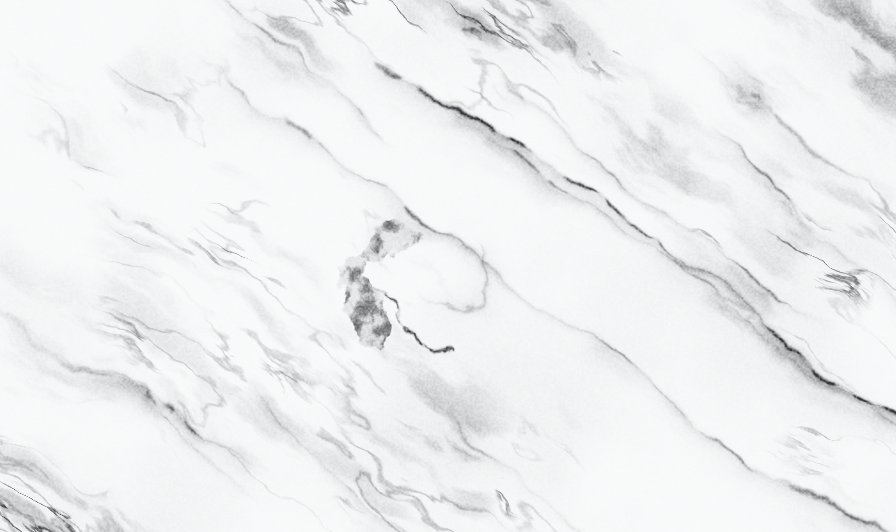
Reproduce this texture procedurally as a Shadertoy shader.

```glsl
// White marble slab with grey diagonal veins, smoky smears and dark flecks.

float hash(vec2 p) {
    vec3 q = fract(vec3(p.xyx) * 0.1031);
    q += dot(q, q.yzx + 33.33);
    return fract((q.x + q.y) * q.z);
}

float noise(vec2 p) {
    vec2 i = floor(p), f = fract(p);
    f = f * f * (3.0 - 2.0 * f);
    return mix(mix(hash(i), hash(i + vec2(1, 0)), f.x),
               mix(hash(i + vec2(0, 1)), hash(i + vec2(1, 1)), f.x), f.y);
}

float fbm(vec2 p) {
    float sum = 0.0, amp = 0.516;
    for (int i = 0; i < 5; i++) {
        sum += amp * noise(p);
        p = mat2(0.8, 0.6, -0.6, 0.8) * p * 2.03 + 11.7;
        amp *= 0.5;
    }
    return sum;
}

float segment(vec2 p, vec2 a, vec2 b) {
    vec2 ab = b - a;
    return length(p - a - ab * clamp(dot(p - a, ab) / dot(ab, ab), 0.0, 1.0));
}

// Soft line that never gets thinner than a pixel
float stroke(float d, float width) {
    float w = max(width, 0.8 / iResolution.y);
    return exp(-d * d / (w * w)) * min(1.0, width / w);
}

// Each vein: position across the grain, start, end, strength
const vec4 VEINS[11] = vec4[11](
    vec4(1.17, 0.0, 1.6, 1.0), vec4(1.145, 0.25, 1.3, 0.5),
    vec4(0.93, -0.2, 1.4, 0.7), vec4(0.40, -0.15, 0.3, 0.7),
    vec4(0.51, 0.25, 0.8, 0.7), vec4(0.34, -0.1, 0.35, 0.6),
    vec4(1.26, 0.25, 1.0, 0.8), vec4(1.40, 0.65, 1.2, 0.6),
    vec4(1.03, -0.35, 0.15, 0.5), vec4(0.68, 0.4, 1.0, 0.35),
    vec4(1.53, 0.5, 0.9, 0.35));

// Each smear: position along and across the grain, size, strength
const vec4 SMEARS[9] = vec4[9](
    vec4(0.76, 1.71, 0.07, 0.5), vec4(0.53, 1.33, 0.07, 0.22),
    vec4(0.18, 1.33, 0.06, 0.28), vec4(-0.20, 0.38, 0.07, 0.16),
    vec4(0.59, 0.65, 0.05, 0.25), vec4(0.04, 0.08, 0.06, 0.14),
    vec4(-0.14, 1.06, 0.05, 0.22), vec4(0.99, 1.40, 0.05, 0.28),
    vec4(0.64, 1.53, 0.025, 0.8));

void mainImage(out vec4 fragColor, in vec2 fragCoord) {
    vec2 p = fragCoord / iResolution.y;
    vec2 warp = vec2(fbm(p * 3.0), fbm(p * 3.0 + 17.0)) - 0.5;
    vec2 fine = vec2(fbm(p * 14.0 + 5.0), fbm(p * 14.0 + 31.0)) - 0.5;

    // Grain space: x runs along the veins, y across them
    vec2 q = p + 0.12 * warp + 0.025 * fine;
    vec2 s = mat2(0.8, 0.6, -0.6, 0.8) * q;
    float streak = smoothstep(0.45, 0.72, fbm(s * vec2(7.0, 24.0) + 3.0));

    // Faint clouding
    float ink = 0.004 + 0.03 * smoothstep(0.45, 0.75, fbm(p * 2.2 + 8.0));

    // Long veins: broken dark core with a smoky fade on one side
    for (int i = 0; i < 11; i++) {
        vec4 v = VEINS[i];
        float id = float(i) * 7.3;
        float d = s.y - v.x - 0.14 * (fbm(vec2(s.x * 1.8, id)) - 0.5);
        float present = smoothstep(v.y - 0.05, v.y + 0.12, s.x)
                      * smoothstep(v.z + 0.05, v.z - 0.12, s.x) * v.w;
        float broken = smoothstep(0.3, 0.8, noise(vec2(s.x * 8.0, id + 2.0)));
        float core = broken * smoothstep(0.3, 0.6, noise(s * vec2(30.0, 60.0) + id));
        float smoke = exp(-abs(d) / (d > 0.0 ? 0.003 : 0.006 + 0.013 * broken));
        ink += present * (0.6 * core * stroke(d, 0.0015 + 0.0025 * broken)
                        + smoke * (0.13 + 0.2 * streak));
    }

    // Smoky smears, torn into streaks
    for (int i = 0; i < 9; i++) {
        vec4 m = SMEARS[i];
        vec2 e = (s - m.xy) / (m.z * vec2(2.0, 1.0));
        ink += m.w * exp(-dot(e, e)) * (0.12 + 0.88 * streak);
    }

    // Hairline veins and short dark flecks, denser toward the upper right
    float dense = 0.13 * smoothstep(0.9, 1.4, s.y) - 0.08;
    float region = smoothstep(0.48, 0.68, fbm(s * vec2(2.0, 4.0) + 40.0) + dense);
    float hair = abs(fbm(s * vec2(2.5, 9.0) + 60.0) - 0.5);
    float fleck = abs(fbm(s * vec2(5.0, 22.0) + 90.0) - 0.5);
    float spots = smoothstep(0.6, 0.85, noise(s * vec2(8.0, 16.0) + 70.0));
    ink += region * (0.2 * smoothstep(0.025, 0.0, hair) + 0.09 * streak
                   + 0.55 * spots * smoothstep(0.04, 0.0, fleck));

    // Central knot: broken pale ring, crumbly patch and a dark crack
    vec2 k = p + 0.06 * warp + 0.07 * fine;
    vec2 e = mat2(0.8, 0.6, -0.6, 0.8) * (k - vec2(0.83, 0.50));
    float ring = length(e * vec2(0.6, 1.0)) - 0.07;
    float ringBreak = smoothstep(0.25, 0.75, noise(p * 16.0 + 4.0));
    ink += ringBreak * (0.13 * stroke(ring, 0.003) + 0.07 * exp(-abs(ring) / 0.009));
    float patchDist = min(segment(k, vec2(0.75, 0.56), vec2(0.68, 0.49)),
                          segment(k, vec2(0.67, 0.47), vec2(0.71, 0.35)));
    float crumble = fbm(p * 45.0 + 12.0);
    float tear = fbm(p * 18.0 + 50.0) - 0.5;
    float patchMask = smoothstep(0.022, 0.014, patchDist + 0.09 * tear);
    ink += patchMask * (0.08 + 0.45 * smoothstep(0.4, 0.7, crumble));
    float crack = segment(k, vec2(0.72, 0.44), vec2(0.84, 0.33));
    ink += stroke(crack, 0.003) * (0.15 + 0.6 * smoothstep(0.4, 0.6, crumble));

    // Mineral grain
    float grain = noise(p * 300.0);
    ink = ink * (0.75 + 0.5 * grain) + 0.006 * (grain - 0.5);

    vec3 white = vec3(0.978, 0.98, 0.983), charcoal = vec3(0.13, 0.14, 0.15);
    fragColor = vec4(mix(white, charcoal, clamp(ink, 0.0, 0.9)), 1.0);
}
```
